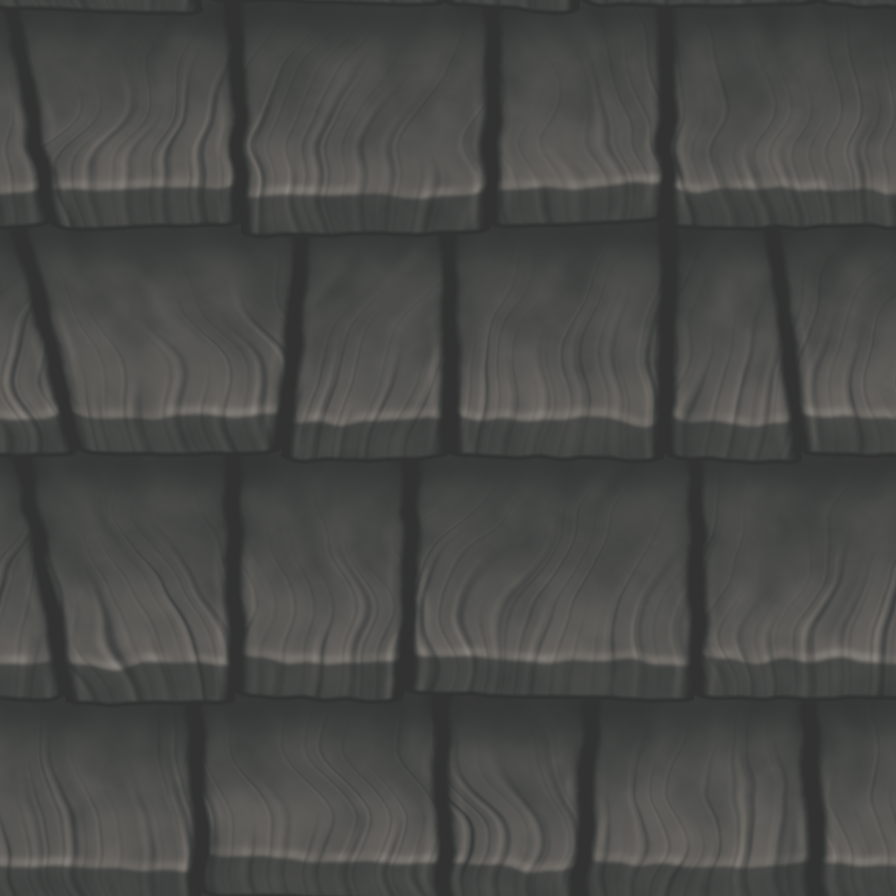
Write a Shadertoy shader that draws this texture.

```glsl
// Four overlapping rows of worn, hand-painted grey wooden roof shingles.
#define ROW_HEIGHT 0.25
#define GAP_HALF 0.0065
#define LIP 0.043
#define EDGE_JITTER 0.014
#define EDGE_TILT 0.022
#define GRAIN_DENSITY 25.0
#define GRAIN_DEPTH 0.095
#define FACE_TONE 0.345
#define TOP_TONE 0.285
#define FRONT_TONE 0.268
#define DARK_TONE 0.195

// Layout per row: lower edge, seam position at that edge, and seam lean upward.
const vec4 ROW_BASE = vec4(0.743, 0.486, 0.216, -0.010);
const float SEAM[20] = float[20](
    0.059, 0.270, 0.549, 0.745, 0.059,
    0.089, 0.314, 0.503, 0.742, 0.896,
    0.076, 0.264, 0.452, 0.777, 0.076,
    0.224, 0.495, 0.645, 0.911, 0.224);
const float LEAN[20] = float[20](
    -0.046, -0.009, 0.0, -0.003, -0.046,
    -0.065, 0.022, -0.003, 0.003, -0.034,
    -0.047, -0.004, 0.007, 0.0, -0.047,
    -0.005, 0.0, 0.020, -0.007, -0.005);

// left, right: distance to the seams; rise: height above the lower edge
struct Shingle { float left, right, rise, seed; };

float hash(vec2 p) {
    vec3 q = fract(p.xyx * 0.1031);
    q += dot(q, q.yzx + 33.33);
    return fract((q.x + q.y) * q.z);
}

float noise(vec2 p) {
    vec2 i = floor(p), f = p - i;
    f = f * f * (3.0 - 2.0 * f);
    return mix(mix(hash(i), hash(i + vec2(1, 0)), f.x),
               mix(hash(i + vec2(0, 1)), hash(i + vec2(1, 1)), f.x), f.y);
}

float fbm(vec2 p) {
    float sum = 0.0, amp = 0.5;
    for (int i = 0; i < 4; i++) {
        sum += amp * noise(p);
        p = p * 2.03 + 17.0;
        amp *= 0.5;
    }
    return sum;
}

float bump(float x, float width) { return exp(-x * x / (width * width)); }

float rowBase(int k) { return ROW_BASE[(k + 4) % 4] - floor(float(k) / 4.0); }

Shingle findShingle(vec2 p, int k) {
    int row = (k + 4) % 4;
    float h = p.y - rowBase(k);
    float x = p.x + 0.006 * (noise(vec2(h * 32.0 + 9.0, float(row) * 7.0)) - 0.5);
    Shingle s = Shingle(2.0, 2.0, 0.0, 0.0);
    for (int i = 0; i < 5; i++) {
        int n = row * 5 + i;
        float d = x - SEAM[n] - LEAN[n] * h / ROW_HEIGHT;
        if (fract(d) < s.left) {
            s.left = fract(d);
            s.seed = float(n) * 7.3 + 3.0;
        }
        s.right = min(s.right, fract(-d));
    }
    float across = s.left / (s.left + s.right) - 0.5;
    s.rise = h - EDGE_JITTER * (hash(vec2(s.seed, 1.0)) - 0.5)
               - EDGE_TILT * (hash(vec2(s.seed, 2.0)) - 0.5) * across
               - 0.004 * (noise(vec2(s.left * 40.0, s.seed)) - 0.5)
               - 0.006 * exp(-min(s.left, s.right) / 0.009);
    return s;
}

// Tapering cracks, each with a pale ridge on its left side.
float cracks(float u, float v, float density, float seed) {
    float x = u * density, cell = floor(x);
    float d = x - cell - mix(0.38, 0.65, hash(vec2(cell, seed)));
    float reach = mix(0.25, 1.15, hash(vec2(cell, seed + 5.0)));
    float width = mix(0.11, 0.06, clamp(v, 0.0, 1.0));
    float fade = (1.0 - smoothstep(reach * 0.3, reach, v)) * mix(0.35, 1.0, hash(vec2(cell, seed + 9.0)));
    return fade * (0.65 * bump(d + 0.2, width) - bump(d, width));
}

float shingleTone(Shingle s) {
    float h = s.rise, v = h / 0.21, side = min(s.left, s.right) - GAP_HALF;
    vec2 local = vec2(s.left, h);
    float mottle = fbm(local * 26.0 + s.seed) - 0.47;
    float lip = LIP + 0.009 * (noise(vec2(s.left * 32.0, s.seed + 4.0)) - 0.5);
    float front = 1.0 - smoothstep(lip - 0.004, lip + 0.003, h);

    // Grain sweeps to one side toward the top of each shingle.
    float bend = mix(-0.05, 0.09, hash(vec2(s.seed, 6.0)));
    float u = s.left - bend * v * v + 0.045 * (noise(local * vec2(9.0, 15.0) + s.seed) - 0.5);
    float grain = cracks(u, v, GRAIN_DENSITY, s.seed)
                + 0.35 * cracks(u + 0.013, v * 0.7, GRAIN_DENSITY * 1.9, s.seed + 20.0)
                + 0.35 * (noise(vec2(u * 48.0, v * 2.0 + s.seed)) - 0.5);

    float tone = mix(FACE_TONE, TOP_TONE, smoothstep(lip, 0.2, h));
    tone += 0.025 * exp(-max(h - lip, 0.0) / 0.035) + 0.07 * mottle;
    tone = mix(tone, FRONT_TONE + 0.05 * mottle, front);
    tone += GRAIN_DEPTH * grain * mix(1.0, 0.4, front);

    // Worn pale rims along the lip and the sides.
    float wear = noise(local * vec2(38.0, 24.0) + s.seed * 2.0);
    tone += 0.09 * wear * bump(h - lip - 0.005, 0.006);
    tone += 0.06 * wear * bump(side - 0.012 - 0.004 * mottle, 0.005) * (1.0 - smoothstep(0.1, 0.2, h));

    // Soft dark seams and rounded undersides.
    tone *= 1.0 - 0.16 * exp(-max(side, 0.0) / 0.012);
    tone = mix(DARK_TONE, tone, smoothstep(-0.002, 0.008, side + 0.008 * mottle));
    return mix(DARK_TONE, tone, smoothstep(0.0, 0.006, h));
}

void mainImage(out vec4 fragColor, in vec2 fragCoord) {
    vec2 uv = fragCoord / iResolution.xy;

    // Search downward for the uppermost row that covers this point.
    int k = -1;
    Shingle s = findShingle(uv, k), above = findShingle(uv, k - 1);
    for (int i = 0; i < 5 && s.rise < 0.0; i++) {
        above = s;
        s = findShingle(uv, ++k);
    }

    // Wide cast shadow plus a narrow contact shadow below the row above.
    float depth = max(rowBase(k - 1) - uv.y, 0.0);
    float shadow = max(0.7 * bump(depth, 0.036), exp(-max(-above.rise, 0.0) / 0.009));
    float tone = mix(shingleTone(s), DARK_TONE, shadow);

    vec3 tint = mix(vec3(0.98, 1.01, 0.99), vec3(1.03, 1.0, 0.96), smoothstep(0.24, 0.4, tone));
    fragColor = vec4(clamp(tone * tint, 0.0, 1.0), 1.0);
}
```
